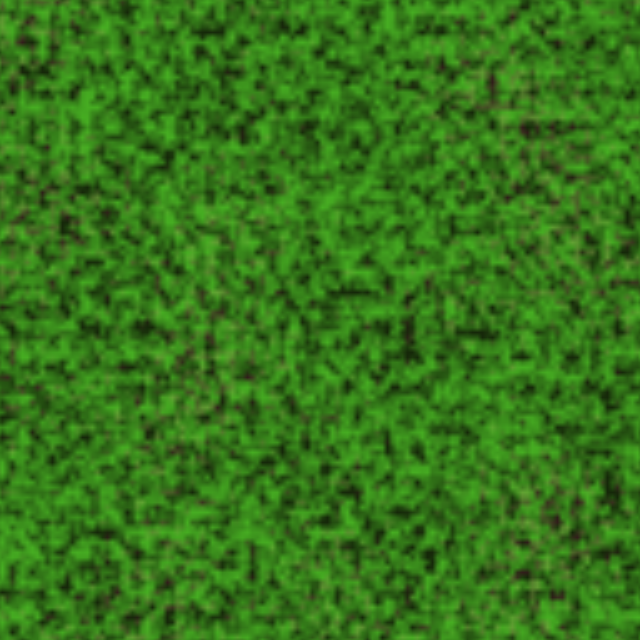
Reproduce this texture procedurally as a WebGL 1 fragment shader.

```glsl
precision highp float;

uniform vec2 u_resolution;

#define TEXELS 128.0       // soft cells across the canvas
#define CLUMP_FREQ 31.7    // dark and light clumps
#define BLADE_FREQ 61.3    // fine grain
#define PATCH_FREQ 6.3     // broad drift in tone
#define CLUMP_GAIN 0.78
#define BLADE_GAIN 0.85
#define PATCH_GAIN 0.22
#define JITTER 0.30        // per-cell randomness
#define MEAN_TONE 0.62
#define DRY_AMOUNT 0.85

const vec3 SHADE_GREEN = vec3(0.10, 0.20, 0.045);
const vec3 LIGHT_GREEN = vec3(0.26, 0.64, 0.125);
const vec3 DRY_SHIFT = vec3(0.13, -0.05, 0.08);

float hash(vec2 p) {
  vec3 q = fract(p.xyx * vec3(0.1031, 0.1030, 0.0973));
  q += dot(q, q.yzx + 33.33);
  return fract((q.x + q.y) * q.z);
}

// Dot product of a random unit gradient with the offset from its corner
float cornerSlope(vec2 corner, vec2 offset) {
  float angle = 6.2832 * hash(corner);
  return dot(vec2(cos(angle), sin(angle)), offset);
}

float gradientNoise(vec2 p) {
  vec2 i = floor(p);
  vec2 f = p - i;
  vec2 w = f * f * f * (f * (f * 6.0 - 15.0) + 10.0);
  vec2 e = vec2(1.0, 0.0);
  float low = mix(cornerSlope(i, f), cornerSlope(i + e.xy, f - e.xy), w.x);
  float high = mix(cornerSlope(i + e.yx, f - e.yx),
                   cornerSlope(i + e.xx, f - e.xx), w.x);
  return mix(low, high, w.y);
}

// Colour of one grass cell
vec3 grassCell(vec2 cell) {
  vec2 p = (cell + 0.5) / TEXELS;
  float s = CLUMP_GAIN * gradientNoise(p * CLUMP_FREQ + 17.0)
          + BLADE_GAIN * gradientNoise(p * BLADE_FREQ + 131.0)
          + PATCH_GAIN * gradientNoise(p * PATCH_FREQ + 53.0)
          + JITTER * (hash(cell + 311.0) - 0.5);
  // Squeeze the lights so that the shadows keep a longer tail
  float tone = clamp(MEAN_TONE + s - 0.35 * s * s, -0.1, 1.08);

  // Sparse brownish cells gathered in broad patches
  float dry = gradientNoise(p * BLADE_FREQ + 401.0)
            + 0.6 * gradientNoise(p * PATCH_FREQ * 0.6 + 211.0);
  dry = DRY_AMOUNT * smoothstep(0.1, 0.6, dry);
  return mix(SHADE_GREEN, LIGHT_GREEN, tone) + dry * DRY_SHIFT;
}

void main() {
  vec2 uv = gl_FragCoord.xy / u_resolution.y;
  vec2 grid = uv * TEXELS + 8.5;
  vec2 cell = floor(grid);
  vec2 blend = grid - cell;

  // Blend the four nearest cells
  vec3 color = vec3(0.0);
  for (int y = 0; y < 2; y++) {
    for (int x = 0; x < 2; x++) {
      vec2 corner = vec2(float(x), float(y));
      vec2 weight = mix(1.0 - blend, blend, corner);
      color += weight.x * weight.y * grassCell(cell + corner);
    }
  }
  gl_FragColor = vec4(clamp(color, 0.0, 1.0), 1.0);
}
```
